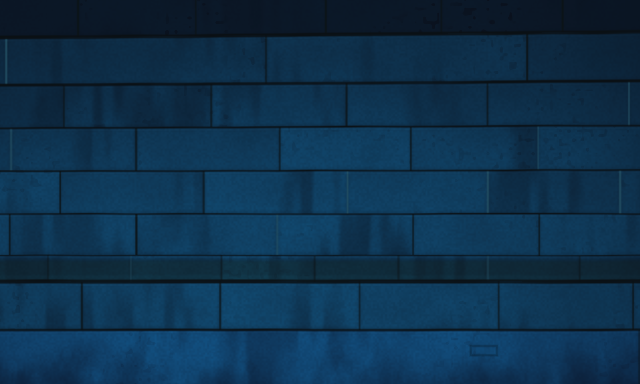
Reproduce this texture procedurally as a Shadertoy shader.

```glsl
// Per course, top to bottom: lower edge, first joint, joint pitch, half seam below
const vec4 COURSES[9] = vec4[9](
    vec4(0.098, 0.117, 0.192, 0.0045), vec4(0.222, 0.003, 0.417, 0.0035),
    vec4(0.334, 0.109, 0.221, 0.0022), vec4(0.446, 0.014, 0.207, 0.0020),
    vec4(0.557, 0.102, 0.217, 0.0018), vec4(0.665, 0.009, 0.209, 0.0012),
    vec4(0.733, 0.069, 0.140, 0.0050), vec4(0.859, 0.117, 0.219, 0.0030),
    vec4(1.100, 0.960, 1.000, 0.0));
const int LEDGE = 6;
const int BASE = 8;

float hash(vec2 p) {
    vec3 q = fract(p.xyx * vec3(0.1031, 0.1030, 0.0973));
    q += dot(q, q.yzx + 33.33);
    return fract((q.x + q.y) * q.z);
}

float noise(vec2 p) {
    vec2 i = floor(p), f = fract(p);
    f = f * f * (3.0 - 2.0 * f);
    return mix(mix(hash(i), hash(i + vec2(1, 0)), f.x),
               mix(hash(i + vec2(0, 1)), hash(i + vec2(1, 1)), f.x), f.y);
}

float fbm(vec2 p) {
    float sum = 0.0, amp = 0.53;
    for (int i = 0; i < 4; i++) {
        sum += amp * noise(p);
        p = p * 2.03 + 17.0;
        amp *= 0.5;
    }
    return sum;
}

void mainImage(out vec4 fragColor, in vec2 fragCoord) {
    float aspect = iResolution.x / iResolution.y, px = 1.0 / iResolution.y;
    vec2 uv = fragCoord / iResolution.xy;
    float x = uv.x, y = 1.0 - uv.y;
    vec2 p = vec2(x * aspect, y);

    // Upper courses climb slightly to the right
    float level = y + 0.018 * x * max(0.0, 1.0 - y / 0.55);
    level += 0.0015 * (noise(vec2(x * 14.0, y * 9.0)) - 0.5);

    // Locate the course and its seams
    int row = 0;
    for (int i = 0; i < 8; i++) if (level > COURSES[i].x) row = i + 1;
    vec4 course = COURSES[row];
    vec4 above = row > 0 ? COURSES[row - 1] : vec4(-0.1, 0, 0, 0);
    float below = course.x - level, under = level - above.x;
    float seam = min(below - course.w, under - above.w);
    float t = under / (course.x - above.x);

    // Jittered vertical joints and block identity
    float u = (x - course.y) / course.z, n = round(u);
    vec2 jointId = vec2(n + 20.0, row * 13 + 5);
    float side = u - n - 0.1 * (hash(jointId) - 0.5);
    float joint = abs(side) * course.z * aspect;
    vec2 block = vec2(n + step(0.0, side) + 40.0, row * 7 + 3);
    float tint = hash(block);

    // Overall light: dark top course, brightest low in the middle
    float tone = row == 0 ? 0.16 : mix(0.53, 0.91, smoothstep(0.1, 0.58, y));
    tone *= 1.04 - 1.15 * (x - 0.43) * (x - 0.43);
    tone *= 0.93 + 0.14 * tint;

    // Clouding, damp streaks and fine grain
    float cloud = fbm(p * vec2(5.0, 7.0) + block * 3.7);
    float streak = noise(vec2(p.x * 38.0, p.y * 5.0) + block * 5.3);
    float damp = smoothstep(0.42, 0.7, noise(p * vec2(6.0, 4.0) + block * 9.1));
    tone *= 0.82 + 0.36 * cloud;
    tone *= 1.0 - 0.36 * damp * smoothstep(0.25, 0.8, streak) * (0.45 + 0.55 * hash(block + 9.0));
    tone *= 0.93 + 0.14 * noise(p * 190.0);
    tone -= 0.12 * smoothstep(0.72, 0.85, noise(p * 85.0)) * smoothstep(0.5, 0.7, cloud);

    // Soft worn borders of each block
    float border = min(seam, joint);
    tone *= 0.88 + 0.12 * smoothstep(0.0, 0.012, border);

    // Rounded ledge and stained base
    if (row == LEDGE) tone *= mix(0.9, 0.55, smoothstep(0.0, 0.25, t)) + 0.14 * smoothstep(0.7, 0.85, t);
    if (row == BASE) {
        float run = fbm(vec2(p.x * 16.0, p.y * 9.0));
        tone *= mix(1.08, 0.42, smoothstep(0.05, 0.95, t + 0.9 * (run - 0.5)));
    }
    vec3 color = mix(vec3(0.038, 0.06, 0.105), vec3(0.065, 0.28, 0.43), tone);
    if (row == LEDGE) color = mix(color, color * vec3(1.2, 1.05, 0.9), smoothstep(0.1, 0.3, t));
    if (row == BASE) color.b += 0.025;

    // Vertical joints: mostly dark, some pale mortar
    float pale = step(0.72, hash(jointId + 31.0)) * step(1.0, float(row));
    vec3 mortar = mix(vec3(0.045, 0.075, 0.09), vec3(0.13, 0.30, 0.38), pale);
    float faint = row >= LEDGE && row != 7 ? 0.45 : 0.6 + 0.4 * hash(jointId + 4.0);
    float width = 0.0018 + 0.0012 * hash(jointId + 2.0);
    color = mix(color, mortar, faint * (1.0 - smoothstep(-px, px, joint - width)));

    // Lit lip below the seams, then the dark seams themselves
    float lip = smoothstep(0.004, 0.0, abs(under - above.w - 0.004));
    color += vec3(0.012, 0.03, 0.04) * lip * tone;
    float gap = 1.0 - smoothstep(-px, px, seam);
    color = mix(color, vec3(0.04, 0.06, 0.075), gap * (0.75 + 0.25 * noise(p * 9.0)));

    // Small recessed plate in the base
    vec2 q = abs(p - vec2(0.756 * aspect, 0.913)) - vec2(0.034, 0.012);
    float plate = max(q.x, q.y);
    color *= 1.0 - 0.25 * (1.0 - smoothstep(0.0, 0.003 + px, abs(plate)));

    fragColor = vec4(color, 1.0);
}
```
